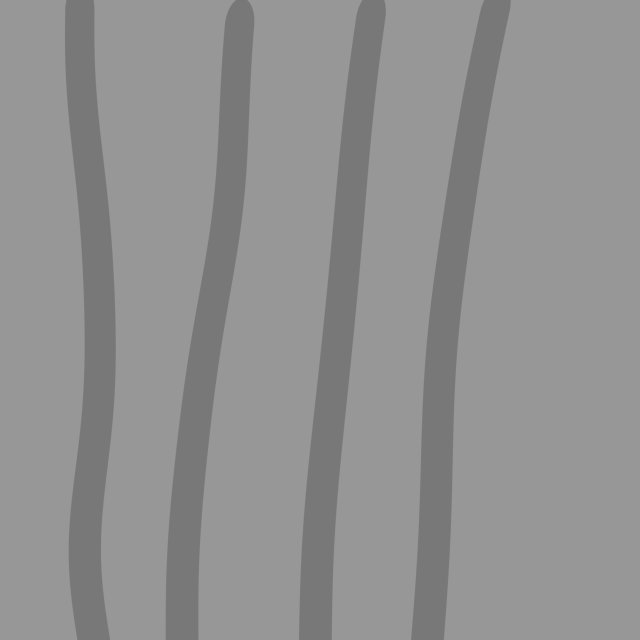
Reproduce this pattern procedurally as a Shadertoy shader.

```glsl
const vec3 GROUND_COLOUR = vec3(0.592);
const vec3 STROKE_COLOUR = vec3(0.471);

const int STROKES = 4;
const float HALF_WIDTH_TOP = 0.0228;
const float HALF_WIDTH_BOTTOM = 0.0256;
const float CAP_LENGTH = 0.042;

// One component per stroke, left to right
const vec4 TOP_X = vec4(0.1250, 0.3776, 0.5833, 0.7773);
const vec4 LEAN = vec4(0.0215, -0.0931, -0.0905, -0.1094);
const vec4 TIP = vec4(-0.026, -0.003, -0.014, -0.024);

// Amplitudes of the hand-drawn sway, from slow to fast waves
const int WAVES = 5;
const vec4 SWAY[WAVES] = vec4[WAVES](
    vec4(0.0128, -0.0029, -0.0102, -0.0260),
    vec4(0.0041, 0.0104, 0.0016, -0.0035),
    vec4(-0.0098, -0.0015, -0.0030, 0.0017),
    vec4(0.0020, -0.0011, 0.0001, -0.0014),
    vec4(-0.0022, -0.0014, -0.0003, -0.0003)
);

const float PI = 3.14159;

// Centre lines of all strokes at a depth below the top edge
vec4 strokeCentres(float depth) {
    vec4 x = TOP_X + LEAN * depth;
    for (int k = 0; k < WAVES; k++) {
        x += SWAY[k] * sin(PI * float(k + 1) * depth);
    }
    return x;
}

// Half widths, swelling downwards and rounded off at the tips
vec4 strokeHalfWidths(float depth) {
    vec4 cap = clamp((depth - TIP) / CAP_LENGTH, 0.0, 1.0);
    return mix(HALF_WIDTH_TOP, HALF_WIDTH_BOTTOM, depth) * sqrt(cap * (2.0 - cap));
}

void mainImage(out vec4 fragColor, in vec2 fragCoord) {
    vec2 uv = fragCoord / iResolution.xy;
    float depth = 1.0 - uv.y;
    float pixel = 1.0 / iResolution.x;

    vec4 edge = abs(uv.x - strokeCentres(depth)) - strokeHalfWidths(depth);

    // Union of the strokes
    float nearest = edge[0];
    for (int i = 1; i < STROKES; i++) {
        nearest = min(nearest, edge[i]);
    }

    float ink = 1.0 - smoothstep(-0.75 * pixel, 0.75 * pixel, nearest);
    fragColor = vec4(mix(GROUND_COLOUR, STROKE_COLOUR, ink), 1.0);
}
```
